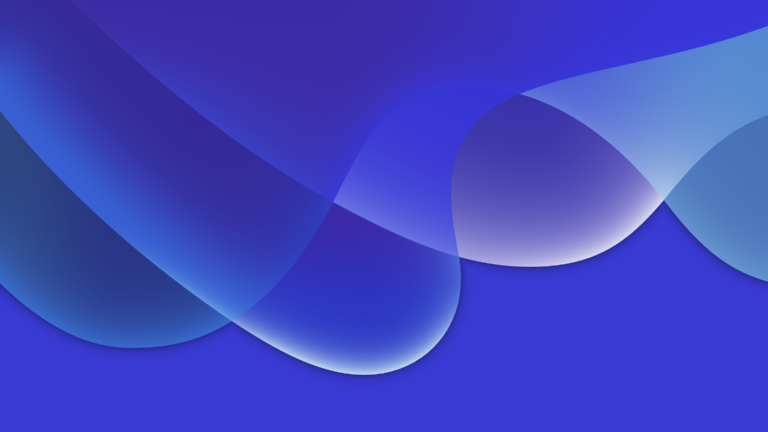
This background is drawn by a Shadertoy shader. Its source:

```glsl
// Three translucent sheets with flowing lower edges hang over a flat blue field.
// Each edge is a chain of cubic curves turned into a signed distance; every
// overlap of the sheets gets its own gradient, lit by glows along the edges.

struct Edge {
    vec2 pen;    // end of the chain so far
    float dist;  // nearest distance to it
    float side;  // +1 inside the sheet (above the edge), -1 outside
};

// Extends an edge by one cubic curve, updating distance and side at p.
void curveTo(inout Edge e, vec2 p, vec2 c1, vec2 c2, vec2 end) {
    const int STEPS = 20;
    vec2 start = e.pen, a = start;
    for (int i = 1; i <= STEPS; i++) {
        float t = float(i) / float(STEPS), s = 1.0 - t;
        vec2 b = s*s*s*start + 3.0*s*s*t*c1 + 3.0*s*t*t*c2 + t*t*t*end;
        vec2 ab = b - a, ap = p - a;
        float h = clamp(dot(ap, ab) / dot(ab, ab), 0.0, 1.0);
        e.dist = min(e.dist, length(ap - h*ab));
        // Each crossing straight above p flips the side.
        if ((a.x <= p.x) != (b.x <= p.x) && a.y + ab.y*ap.x/ab.x > p.y) e.side = -e.side;
        a = b;
    }
    e.pen = end;
}

// Sheet with two low bays and a high arch between them.
float archSheet(vec2 p) {
    Edge e = Edge(vec2(-0.21, 3.31), 100.0, 1.0);
    curveTo(e, p, vec2(0.83, 2.23), vec2(1.77, 1.75), vec2(2.75, 1.75));
    curveTo(e, p, vec2(3.65, 1.75), vec2(4.27, 1.96), vec2(4.83, 2.31));
    curveTo(e, p, vec2(5.79, 2.92), vec2(6.42, 3.79), vec2(6.94, 4.79));
    curveTo(e, p, vec2(7.58, 6.04), vec2(8.08, 7.21), vec2(9.69, 7.21));
    curveTo(e, p, vec2(11.25, 7.21), vec2(12.71, 6.29), vec2(13.83, 4.83));
    curveTo(e, p, vec2(14.58, 3.85), vec2(15.17, 3.31), vec2(16.21, 3.08));
    return e.dist * e.side;
}

// Sheet that sweeps down to a round lobe and folds back up to the right.
float lobeSheet(vec2 p) {
    Edge e = Edge(vec2(-0.21, 6.96), 100.0, 1.0);
    curveTo(e, p, vec2(1.25, 5.04), vec2(3.12, 3.46), vec2(4.83, 2.31));
    curveTo(e, p, vec2(5.83, 1.65), vec2(6.71, 1.19), vec2(7.60, 1.19));
    curveTo(e, p, vec2(8.85, 1.19), vec2(9.83, 2.23), vec2(9.56, 3.67));
    curveTo(e, p, vec2(9.29, 5.04), vec2(9.17, 6.33), vec2(10.77, 7.02));
    curveTo(e, p, vec2(12.08, 7.58), vec2(14.17, 7.75), vec2(16.21, 8.54));
    return e.dist * e.side;
}

// Sheet with a long diagonal edge and a pale bowl on the right.
float bowlSheet(vec2 p) {
    Edge e = Edge(vec2(-0.3, 10.8), 100.0, 1.0);
    curveTo(e, p, vec2(2.6, 7.7), vec2(4.9, 5.9), vec2(6.94, 4.79));
    curveTo(e, p, vec2(8.33, 4.04), vec2(9.62, 3.44), vec2(11.04, 3.44));
    curveTo(e, p, vec2(12.46, 3.44), vec2(13.12, 4.0), vec2(13.83, 4.83));
    curveTo(e, p, vec2(14.58, 5.77), vec2(15.21, 6.38), vec2(16.21, 6.67));
    return e.dist * e.side;
}

float glow(float d, float width) { return exp(-abs(d) / width); }

void mainImage(out vec4 fragColor, in vec2 fragCoord) {
    // The canvas is 16 by 9 units.
    float pixel = 9.0 / iResolution.y;
    vec2 p = fragCoord * pixel;
    float arch = archSheet(p), lobe = lobeSheet(p), bowl = bowlSheet(p);
    float right = smoothstep(9.0, 15.0, p.x);

    // Flat field with a thin shadow under the sheets.
    vec3 field = vec3(0.22, 0.23, 0.83);
    field *= 1.0 - 0.3 * glow(min(-arch, min(-lobe, -bowl)), 0.09);

    // Single sheets.
    vec3 archOnly = mix(vec3(0.16, 0.20, 0.51), vec3(0.28, 0.44, 0.72), right);
    archOnly = mix(archOnly, vec3(0.18, 0.27, 0.50), smoothstep(2.5, 0.0, p.x));
    archOnly = mix(archOnly, mix(vec3(0.23, 0.46, 0.86), vec3(0.42, 0.61, 0.83), right),
                   0.85 * glow(arch, 0.65));

    vec3 lobeOnly = mix(vec3(0.17, 0.20, 0.76), vec3(0.23, 0.16, 0.66), smoothstep(2.4, 4.6, p.y));
    lobeOnly = mix(lobeOnly, vec3(0.33, 0.48, 0.88), 0.75 * glow(lobe, 0.5));
    lobeOnly = mix(lobeOnly, vec3(0.76, 0.86, 0.92), glow(lobe, 0.24) * smoothstep(3.2, 1.4, p.y));

    vec3 bowlOnly = mix(vec3(0.20, 0.17, 0.65), vec3(0.65, 0.64, 0.88), glow(bowl, 1.15));
    bowlOnly = mix(bowlOnly, vec3(0.90, 0.90, 0.94),
                   0.85 * glow(bowl, 0.22) * smoothstep(9.5, 12.5, p.x));

    // Pairs of sheets.
    vec3 archLobe = mix(vec3(0.21, 0.16, 0.60), vec3(0.18, 0.26, 0.78), 0.8 * glow(arch, 0.8));
    archLobe = mix(archLobe, vec3(0.22, 0.38, 0.83), exp(-lobe * lobe / 1.4));
    archLobe = mix(archLobe, vec3(0.40, 0.63, 0.88), glow(lobe, 0.2) * smoothstep(4.5, 2.3, p.y));

    vec3 archBowl = mix(vec3(0.27, 0.34, 0.83), vec3(0.31, 0.52, 0.81), smoothstep(11.5, 15.5, p.x));
    archBowl = mix(archBowl, vec3(0.46, 0.55, 0.88), 0.5 * glow(arch, 0.3));
    archBowl = mix(archBowl, vec3(0.70, 0.80, 0.90), exp(-distance(p, vec2(13.83, 4.83)) / 1.3));

    vec3 lobeBowl = mix(vec3(0.21, 0.20, 0.83), vec3(0.43, 0.48, 0.89), 0.9 * glow(bowl, 0.85));

    // All three sheets.
    vec3 allThree = mix(vec3(0.24, 0.17, 0.65), vec3(0.22, 0.20, 0.83), smoothstep(7.0, 14.0, p.x));
    allThree = mix(allThree, vec3(0.22, 0.29, 0.81), 0.7 * glow(bowl, 0.8) * smoothstep(9.0, 6.5, p.y));
    allThree = mix(allThree, vec3(0.22, 0.22, 0.86), 0.8 * max(glow(arch, 0.5), glow(lobe, 0.6)));

    // Choose the overlap by smooth coverage of each sheet.
    vec3 cover = clamp(0.5 + vec3(arch, lobe, bowl) / (1.4 * pixel), 0.0, 1.0);
    vec3 outer = mix(mix(field, archOnly, cover.x), mix(bowlOnly, archBowl, cover.x), cover.z);
    vec3 inner = mix(mix(lobeOnly, archLobe, cover.x), mix(lobeBowl, allThree, cover.x), cover.z);
    fragColor = vec4(mix(outer, inner, cover.y), 1.0);
}
```
